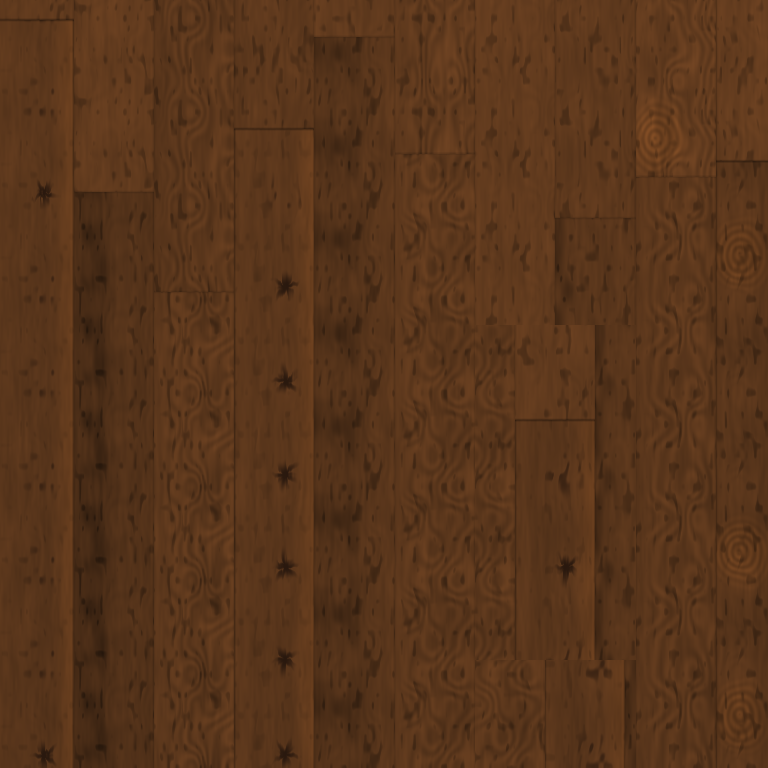
Write a Shadertoy shader that draws this texture.

```glsl
#define PLANK_WIDTH 0.1045
#define FIRST_SEAM 0.096
#define ROW_HEIGHT 0.122
#define SEAM_WIDTH 0.0016
#define KNOT_RADIUS 0.021
#define GRAIN_STRENGTH 0.17
#define PORE_STRENGTH 0.24
#define BASE_COLOR vec3(0.352, 0.212, 0.108)
#define HONEY_COLOR vec3(0.46, 0.27, 0.125)
#define KNOT_COLOR vec3(0.13, 0.075, 0.045)

// Height of the upper end of the main board in each column
const float BOARD_ENDS[10] = float[10](
    0.974, 0.75, 0.62, 0.832, 0.952, 0.80, 0.453, 0.716, 0.77, 0.79);

float hash(vec2 p) {
    return fract(sin(dot(p, vec2(127.1, 311.7))) * 43758.5453);
}

// Value noise that wraps vertically after the given number of cells
float noise(vec2 p, float period) {
    vec2 i = floor(p), f = fract(p);
    f = f * f * (3.0 - 2.0 * f);
    float y0 = mod(i.y, period), y1 = mod(i.y + 1.0, period);
    return mix(mix(hash(vec2(i.x, y0)), hash(vec2(i.x + 1.0, y0)), f.x),
               mix(hash(vec2(i.x, y1)), hash(vec2(i.x + 1.0, y1)), f.x), f.y);
}

// Dark knot with ragged rays
float knotMask(vec2 d, float seed) {
    float angle = atan(d.y, d.x);
    float rays = 0.5 + 0.3 * sin(5.0 * angle + seed) + 0.2 * sin(8.0 * angle - seed);
    float r = length(d * vec2(1.1, 0.85)) / KNOT_RADIUS;
    return 1.0 - smoothstep(0.1, 0.35 + 0.85 * rays, r);
}

// Oval growth rings: x is the ring shade, y the fade
vec2 swirl(vec2 d, float warp) {
    float r = length(d * vec2(1.0, 0.8)) + 0.01 * (warp - 0.5);
    return vec2(sin(r * 700.0), 1.0 - smoothstep(0.015, 0.05, r));
}

void mainImage(out vec4 fragColor, in vec2 fragCoord) {
    vec2 uv = fragCoord / iResolution.xy;
    float pixel = 1.0 / iResolution.y;

    // Columns, with staggered short boards right of the middle
    float slot = (uv.x - FIRST_SEAM) / PLANK_WIDTH;
    float stagger = 0.0;
    if (slot > 5.0 && slot < 7.0) stagger = uv.y < 0.14 ? 0.87 : uv.y < 0.577 ? 0.5 : 0.0;
    float column = floor(slot - stagger);
    float u = fract(slot - stagger);
    float boardEnd = BOARD_ENDS[int(clamp(column + 1.0, 0.0, 9.0))];
    float upper = step(boardEnd, uv.y);
    float kind = mod(column, 3.0);
    float isFleck = (1.0 - step(0.5, kind)) * (1.0 - upper);
    float isFlame = step(0.5, kind) * (1.0 - step(1.5, kind));
    float isKnotty = step(1.5, kind) * (1.0 - upper) * step(column, 6.5);
    float seed = column * 17.0 + upper * 61.0;
    float row = uv.y / ROW_HEIGHT;

    // Board tone and slow stains
    float tone = 1.0 + 0.09 * (hash(vec2(seed, 3.0)) - 0.5) + 0.05 * (uv.x + uv.y - 1.0);
    tone += 0.05 * upper;
    float stain = noise(vec2(u * 3.0 + seed, row * 2.0), 2.0);
    tone += 0.13 * (stain - 0.5);

    // Long fibres and short pores
    float warp = noise(vec2(u * 4.0 + seed, row * 3.0), 3.0);
    float fibre = noise(vec2(uv.x * 210.0 + warp * 1.5 + seed, uv.y * 14.0), 997.0);
    float fine = noise(vec2(uv.x * 380.0 + seed, uv.y * 55.0), 997.0);
    tone += GRAIN_STRENGTH * (0.6 * fibre + 0.4 * fine - 0.5);
    float pore = noise(vec2(uv.x * 190.0 + seed + warp * 2.0, row * 9.0), 9.0);
    tone -= PORE_STRENGTH * smoothstep(0.66, 0.95, pore) * (1.0 - 0.55 * isKnotty);

    // Flame grain on every third column
    float flame = sin(6.2832 * (u * 5.0 + warp * 3.2));
    tone += flame * (0.02 + 0.055 * isFlame) * smoothstep(0.0, 0.3, u) * (1.0 - 0.6 * isKnotty);

    // Dark flecks on the left of the smoky boards
    float smoke = noise(vec2(u * 6.0 + seed, row * 4.0 + warp), 4.0);
    float leftSide = 1.0 - smoothstep(0.2, 0.75, u);
    tone -= isFleck * leftSide * (0.06 + 0.24 * smoothstep(0.3, 0.9, smoke));

    vec3 color = BASE_COLOR * tone;

    // Honey coloured sapwood along the right of knotty boards
    float sapwood = isKnotty * smoothstep(0.68, 0.95, u);
    color = mix(color, HONEY_COLOR * tone, sapwood * 0.4);

    // One knot per row; most of the outer ones are faint
    float k = floor(row + 0.36);
    vec2 d = vec2((u - 0.64) * PLANK_WIDTH, uv.y - 0.017 - k * ROW_HEIGHT);
    d += 0.006 * (vec2(fine, fibre) - 0.5);
    bool strong = column < 0.0 ? mod(k, 6.0) < 0.5 : column < 3.0 ? k < 5.5 : k == 2.0;
    float knot = knotMask(d, hash(vec2(column, k)) * 6.28);
    float ticks = smoothstep(0.55, 0.9, pore) * (1.0 - smoothstep(0.012, 0.035, length(d)));
    color = mix(color, KNOT_COLOR, isKnotty * (strong ? 0.85 * knot : 0.5 * ticks));

    // Swirls down the right edge and one beside them
    for (int i = 0; i < 4; i++) {
        float n = float(i);
        vec2 center = i < 3 ? vec2(0.963, 0.07 + n * (0.12 + 0.09 * n)) : vec2(0.853, 0.82);
        vec2 ring = swirl(uv - center, warp);
        ring.y *= step(0.5, 1.0 - abs(column - (i < 3 ? 8.0 : 7.0)));
        color = mix(color, HONEY_COLOR * (0.92 + 0.13 * ring.x) * tone, 0.6 * ring.y);
    }

    // Long seams: dark groove with a pale bevel on its left
    float side = min(u, 1.0 - u) * PLANK_WIDTH;
    float groove = 1.0 - smoothstep(0.0, SEAM_WIDTH + pixel, side);
    float bevel = 1.0 - smoothstep(0.0, SEAM_WIDTH + pixel, abs((1.0 - u) * PLANK_WIDTH - 0.003));
    float clarity = 0.25 + 0.5 * max(isKnotty, step(7.5, column));
    color *= 1.0 - 0.35 * groove * clarity;
    color = mix(color, HONEY_COLOR, 0.45 * bevel * clarity);

    // Butt joints across the boards
    float joint = 1.0 - smoothstep(0.0, SEAM_WIDTH + pixel, abs(uv.y - boardEnd));
    color *= 1.0 - 0.3 * joint * (kind > 1.5 ? 1.0 : 0.4);

    fragColor = vec4(clamp(color, 0.0, 1.0), 1.0);
}
```
